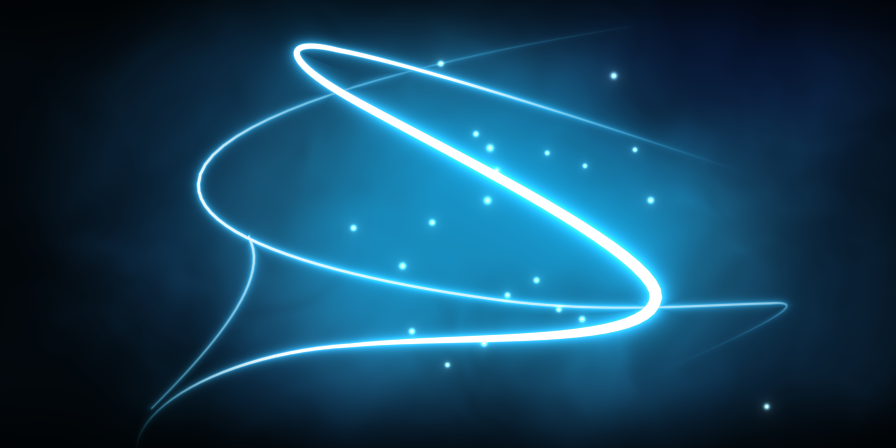
Write a Shadertoy shader that draws this background.

```glsl
// Glowing ribbons of light sweep over a smoky blue backdrop with a few sparks.
// Ribbons are tapered cubic Bezier strokes; the backdrop is an elliptical colour
// ramp stirred by value noise; the sparks are scattered by a hash.

#define CURVE_STEPS 22
#define SPARK_COUNT 21
#define SPARK_SIZE 0.0055
#define SMOKE_AMOUNT 0.30
#define HALO_STRENGTH 0.55
#define GLOW_CENTER vec2(1.12, 0.52)
#define COLOR_DARK vec3(0.008, 0.028, 0.045)
#define COLOR_DEEP vec3(0.045, 0.155, 0.25)
#define COLOR_MID vec3(0.095, 0.33, 0.46)
#define COLOR_BRIGHT vec3(0.09, 0.54, 0.73)
#define COLOR_NEON vec3(0.22, 0.72, 0.92)
#define COLOR_NAVY vec3(0.02, 0.06, 0.19)

vec2 hash22(vec2 p) {
    vec3 q = fract(p.xyx * vec3(0.1031, 0.1030, 0.0973));
    q += dot(q, q.yzx + 33.33);
    return fract((q.xx + q.yz) * q.zy);
}

float noise(vec2 p) {
    vec2 cell = floor(p), f = fract(p);
    f = f * f * (3.0 - 2.0 * f);
    float low = mix(hash22(cell).x, hash22(cell + vec2(1, 0)).x, f.x);
    float high = mix(hash22(cell + vec2(0, 1)).x, hash22(cell + vec2(1, 1)).x, f.x);
    return mix(low, high, f.y);
}

float fbm(vec2 p) {
    float sum = 0.0, amplitude = 0.5;
    for (int i = 0; i < 4; i++) {
        sum += amplitude * noise(p);
        p = mat2(1.6, 1.2, -1.2, 1.6) * p + 7.3;
        amplitude *= 0.5;
    }
    return sum;
}

vec2 bezier(vec2 a, vec2 b, vec2 c, vec2 d, float t) {
    float s = 1.0 - t;
    return s * s * s * a + 3.0 * s * t * (s * b + t * c) + t * t * t * d;
}

// Merges a stroke into light: x = core, y = tight halo, z = wide aura.
// The half width runs from w0 to w1.
void stroke(inout vec3 light, vec2 p, vec2 a, vec2 b, vec2 c, vec2 d, float w0, float w1) {
    float nearest = 1e3, along = 0.0;
    vec2 from = a;
    for (int i = 1; i <= CURVE_STEPS; i++) {
        vec2 to = bezier(a, b, c, d, float(i) / float(CURVE_STEPS));
        vec2 edge = to - from;
        float h = clamp(dot(p - from, edge) / dot(edge, edge), 0.0, 1.0);
        float dist = length(p - from - h * edge);
        if (dist < nearest) {
            nearest = dist;
            along = (float(i) - 1.0 + h) / float(CURVE_STEPS);
        }
        from = to;
    }
    float w = mix(w0, w1, along);
    float soft = max(1.0 / iResolution.y, 0.0018);
    float power = smoothstep(0.0, 0.0045, w);
    float core = power * (1.0 - smoothstep(w - soft, w + soft, nearest));
    float outside = max(nearest - w, 0.0);
    float halo = power * exp(-outside / (0.004 + 0.8 * w));
    float aura = w / 0.0145 * exp(-outside * 11.0);
    light = max(light, vec3(core, halo, aura));
}

vec3 backdrop(vec2 p) {
    float smoke = fbm(p * 3.2 + 1.5 * fbm(p * 2.1 + 4.0)) - 0.47;
    float r = length((p - GLOW_CENTER) * vec2(1.0, 1.5)) - 0.22 * smoke;
    vec3 color = mix(COLOR_BRIGHT, COLOR_MID, smoothstep(0.18, 0.6, r));
    color = mix(color, COLOR_DEEP, smoothstep(0.42, 0.82, r));
    color = mix(color, COLOR_DARK, smoothstep(0.68, 1.12, r));
    // Navy haze in the upper right
    float haze = exp(-dot(p - vec2(1.6, 0.9), (p - vec2(1.6, 0.9)) * vec2(7.0, 16.0)));
    color = mix(color, COLOR_NAVY, 0.7 * haze);
    // Smoke and darkened rims
    color *= 1.0 + 2.0 * SMOKE_AMOUNT * smoke * smoothstep(0.1, 0.6, r);
    float rim = smoothstep(-0.08, 0.16, min(p.y, 1.0 - p.y));
    return color * mix(0.35, 1.0, rim);
}

float sparks(vec2 p) {
    float light = 0.0;
    for (int i = 0; i < SPARK_COUNT; i++) {
        vec2 seed = vec2(float(i) + 1.0, 17.0);
        vec2 offset = hash22(seed) + hash22(seed + 31.0) - 1.0;
        vec2 center = vec2(1.08, 0.46) + offset * vec2(0.68, 0.44);
        float size = SPARK_SIZE * mix(0.75, 1.25, hash22(seed + 57.0).x);
        float d = length(p - center) / size;
        light += exp(-d * d) + 0.22 * exp(-d * 0.6);
    }
    return light;
}

void mainImage(out vec4 fragColor, in vec2 fragCoord) {
    vec2 p = (fragCoord - 0.5 * iResolution.xy) / iResolution.y + vec2(1.0, 0.5);
    vec3 light = vec3(0);
    // Broad ribbon: tail, upper bend, diagonal, lower bend, foot
    stroke(light, p, vec2(1.693, 0.604), vec2(1.406, 0.701), vec2(0.938, 0.854), vec2(0.755, 0.888), 0.0, 0.006);
    stroke(light, p, vec2(0.755, 0.888), vec2(0.638, 0.917), vec2(0.625, 0.875), vec2(0.755, 0.797), 0.006, 0.009);
    stroke(light, p, vec2(0.755, 0.797), vec2(0.911, 0.703), vec2(1.474, 0.44), vec2(1.464, 0.336), 0.009, 0.0145);
    stroke(light, p, vec2(1.464, 0.336), vec2(1.453, 0.224), vec2(1.042, 0.255), vec2(0.781, 0.229), 0.0145, 0.005);
    stroke(light, p, vec2(0.781, 0.229), vec2(0.521, 0.214), vec2(0.312, 0.102), vec2(0.305, 0.0), 0.005, 0.0005);
    // Fine ribbon: upper arc, left bend, base, right hook
    stroke(light, p, vec2(1.406, 0.94), vec2(1.042, 0.885), vec2(0.448, 0.753), vec2(0.443, 0.589), 0.0005, 0.004);
    stroke(light, p, vec2(0.443, 0.589), vec2(0.438, 0.466), vec2(0.755, 0.38), vec2(1.094, 0.333), 0.004, 0.0035);
    stroke(light, p, vec2(1.094, 0.333), vec2(1.328, 0.299), vec2(1.536, 0.318), vec2(1.719, 0.323), 0.0035, 0.0028);
    stroke(light, p, vec2(1.719, 0.323), vec2(1.823, 0.331), vec2(1.706, 0.271), vec2(1.38, 0.128), 0.0028, 0.0);
    // Side branch
    stroke(light, p, vec2(0.555, 0.471), vec2(0.609, 0.375), vec2(0.469, 0.219), vec2(0.339, 0.089), 0.0035, 0.0018);

    vec3 color = backdrop(p) + vec3(0.0, 0.11, 0.15) * light.z;
    color += COLOR_NEON * HALO_STRENGTH * light.y;
    color = mix(color, mix(COLOR_NEON, vec3(1), light.x), light.x);
    color += vec3(0.7, 0.95, 1.0) * sparks(p);
    fragColor = vec4(clamp(color, 0.0, 1.0), 1.0);
}
```
